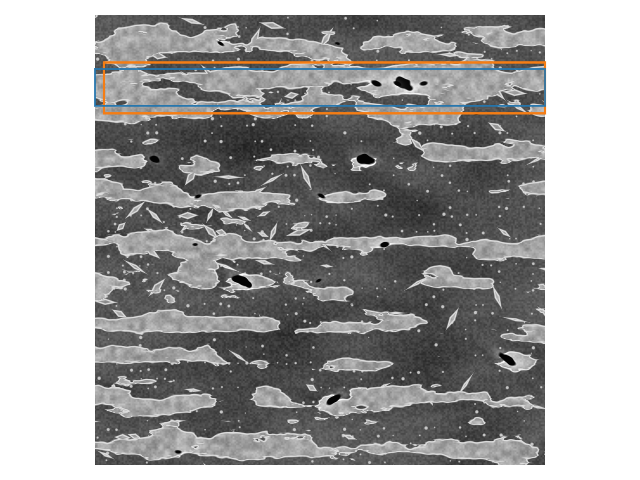
Write a WebGL 1 fragment shader that draws this texture.

```glsl
precision highp float;
// A banded steel micrograph on a white page, with two framed zones.
// Bright rimmed islands come from stretched noise gathered into bands;
// shards, specks and black voids are scattered over a grainy dark matrix.
uniform vec2 u_resolution;

const float BANDS = 11.0;
const float SIDE = 0.9375;
const vec3 ORANGE = vec3(0.96, 0.49, 0.08);
const vec3 BLUE = vec3(0.14, 0.46, 0.68);

float hash(vec2 p) {
  return fract(sin(dot(p, vec2(127.1, 311.7))) * 43758.5453);
}

float noise(vec2 p) {
  vec2 i = floor(p);
  vec2 f = fract(p);
  f = f * f * (3.0 - 2.0 * f);
  float low = mix(hash(i), hash(i + vec2(1.0, 0.0)), f.x);
  float high = mix(hash(i + vec2(0.0, 1.0)), hash(i + vec2(1.0)), f.x);
  return mix(low, high, f.y);
}

float fbm(vec2 p) {
  float sum = 0.0;
  float gain = 0.53;
  for (int i = 0; i < 4; i++) {
    sum += gain * noise(p);
    p = mat2(0.96, 0.28, -0.28, 0.96) * p * 1.9 + 7.3;
    gain *= 0.5;
  }
  return sum;
}

float blob(vec2 p, vec2 centre, vec2 radius) {
  vec2 q = (p - centre) / radius;
  return exp(-dot(q, q));
}

float bandCentre(float i) {
  return (i + 0.5 + 0.4 * (hash(vec2(i, 3.0)) - 0.5)) / BANDS;
}

// Share of bright phase by height: uneven rows plus one strong row
float bands(float y) {
  float sum = blob(vec2(0.0, y), vec2(0.0, 0.845), vec2(1.0, 0.026));
  for (float i = 0.0; i < BANDS; i++) {
    float d = (y - bandCentre(i)) / 0.026;
    sum += mix(0.55, 1.0, hash(vec2(i, 8.0))) * exp(-d * d);
  }
  return min(sum, 1.1);
}

// Large dark grains that interrupt the bands
float calm(vec2 p) {
  return blob(p, vec2(0.44, 0.29), vec2(0.09, 0.11))
       + blob(p, vec2(0.82, 0.24), vec2(0.15, 0.06))
       + blob(p, vec2(0.66, 0.56), vec2(0.22, 0.10))
       + blob(p, vec2(0.33, 0.71), vec2(0.26, 0.05));
}

float islandField(vec2 p) {
  float sway = 0.03 * (noise(p * vec2(4.0, 6.0)) - 0.5);
  float patches = noise(p * vec2(4.0, 9.0) + 20.0) - 0.5;
  float grain = fbm(p * vec2(13.0, 32.0)) - 0.5;
  return 1.2 * grain + 0.5 * bands(p.y + sway) + 0.35 * patches
       - 0.35 * calm(p) - 0.24;
}

// Field divided by its slope: nearly a distance, positive inside
float islandDistance(vec2 p) {
  vec2 e = vec2(0.002, 0.0);
  float f = islandField(p);
  vec2 slope = vec2(islandField(p + e) - f, islandField(p + e.yx) - f) / e.x;
  return f / max(length(slope), 3.0);
}

// Thin tilted diamonds, densest in the bands and left of the middle
float shardDistance(vec2 p, float cells) {
  float best = -1.0;
  for (float x = -1.0; x <= 1.0; x++) {
    for (float y = -1.0; y <= 1.0; y++) {
      vec2 id = floor(p * cells) + vec2(x, y);
      vec2 home = id / cells;
      float density = 0.08 + 0.25 * bands(home.y) - 0.5 * calm(home)
                    + 0.7 * blob(home, vec2(0.28, 0.5), vec2(0.2, 0.09));
      vec2 q = p * cells - id - 0.2 - 0.6 * vec2(hash(id + 1.7), hash(id + 5.1));
      float a = 2.4 * (hash(id + 9.4) - 0.5);
      q = vec2(cos(a) * q.x + sin(a) * q.y, cos(a) * q.y - sin(a) * q.x);
      float halfLength = mix(0.35, 0.8, hash(id + 2.6));
      float halfWidth = mix(0.08, 0.22, hash(id + 6.2));
      float d = halfWidth * (1.0 - abs(q.x) / halfLength) - abs(q.y);
      if (hash(id + 4.8) < density) best = max(best, d);
    }
  }
  return best / cells;
}

float speck(vec2 p, float cells, float blur) {
  vec2 id = floor(p * cells);
  vec2 q = fract(p * cells) - 0.3 - 0.4 * vec2(hash(id), hash(id + 3.3));
  float radius = mix(0.06, 0.2, hash(id + 7.9));
  float dot1 = 1.0 - smoothstep(-blur, blur, (length(q) - radius) / cells);
  return dot1 * step(hash(id + 12.5), 0.2);
}

// Black voids on the bands, each with a faint bright halo
float addVoids(float tone, vec2 p, float blur) {
  for (float i = 0.0; i < 18.0; i++) {
    float row = floor(BANDS * hash(vec2(i, 31.0)));
    vec2 q = p - vec2(hash(vec2(i, 17.0)), bandCentre(row));
    float size = hash(vec2(i, 53.0));
    vec2 radius = vec2(1.6, 0.9) * mix(0.003, 0.014, size * size);
    q.y += q.x * (hash(vec2(i, 71.0)) - 0.5);
    float wobble = 0.5 * (noise(p * 90.0) - 0.5);
    float d = (length(q / radius) - 1.0 + wobble) * radius.y;
    tone += 0.25 * size * exp(-max(d, 0.0) * 130.0);
    tone = mix(0.01, tone, smoothstep(-blur, blur, d));
  }
  return tone;
}

float micrograph(vec2 p, float blur) {
  float grain = noise(p * 260.0) - 0.5;
  float matrix = 0.31 + 0.22 * (fbm(p * vec2(7.0, 14.0) + 40.0) - 0.5)
               - 0.06 * calm(p) + 0.12 * grain;
  float d = max(islandDistance(p), shardDistance(p, 26.0));
  float body = smoothstep(-blur, blur, d);
  float rim = 1.0 - smoothstep(0.0015, 0.005, d);
  float inner = 0.64 + 0.2 * (noise(p * 75.0) - 0.5) + 0.1 * grain;
  float tone = mix(matrix, 0.78, speck(p, 55.0, blur));
  tone = mix(tone, mix(inner, 0.87, rim), body);
  return addVoids(tone, p, blur);
}

float boxDistance(vec2 p, vec2 centre, vec2 halfSize) {
  vec2 q = abs(p - centre) - halfSize;
  return max(q.x, q.y);
}

float outline(float d, float width, float blur) {
  return 1.0 - smoothstep(-blur, blur, abs(d) - 0.5 * width);
}

void main() {
  vec2 p = (gl_FragCoord.xy - 0.5 * u_resolution) / (u_resolution.y * SIDE) + 0.5;
  float blur = 0.5 / (u_resolution.y * SIDE);
  float page = smoothstep(-blur, blur, boxDistance(p, vec2(0.5), vec2(0.5)));
  vec3 colour = mix(vec3(micrograph(p, 1.6 * blur)), vec3(1.0), page);
  float outer = boxDistance(p, vec2(0.51, 0.838), vec2(0.49, 0.0565));
  float inner = boxDistance(p, vec2(0.5, 0.839), vec2(0.5, 0.041));
  colour = mix(colour, ORANGE, outline(outer, 0.0052, blur));
  colour = mix(colour, BLUE, outline(inner, 0.0035, blur));
  gl_FragColor = vec4(colour, 1.0);
}
```
